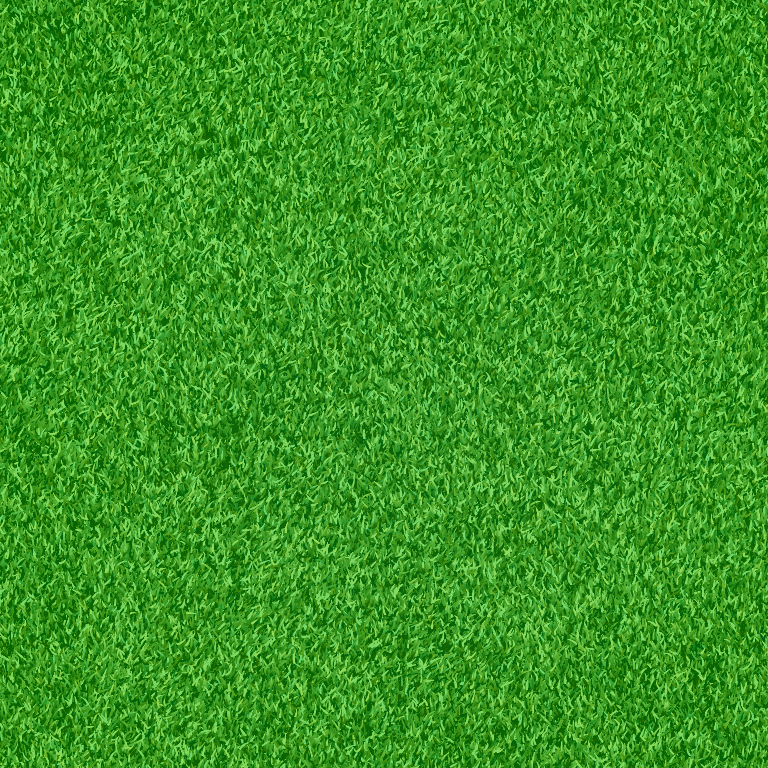
Reproduce this texture procedurally as a WebGL 1 fragment shader.

```glsl
precision highp float;
// Dense lawn seen from above: short, thin, slightly bent blades of grass.
// Layers of jittered cells each hold one blade, painted back to front as a
// tone and a tint; a five-colour ramp then turns the tone into green.

uniform vec2 u_resolution;

const float GRID = 112.0;         // cells across the canvas height
const int LAYERS = 8;             // blade layers, back to front
const float HALF_WIDTH = 0.15;    // blade size, in cells
const float MIN_HALF_LENGTH = 0.55;
const float MAX_HALF_LENGTH = 0.92;
const float BEND = 0.22;
const float SPREAD = 1.35;        // largest lean from vertical, radians
const float DEPTH_SHADE = 0.06;   // tone gained per layer
const float TIP_LIGHT = 0.13;     // tone gained from middle to tip
const float PATCH_LIGHT = 0.07;   // slow changes of light over the lawn
const float CONTRAST = 1.18;

const vec3 DEEP  = vec3(0.04, 0.39, 0.01);
const vec3 DARK  = vec3(0.15, 0.51, 0.06);
const vec3 MID   = vec3(0.23, 0.60, 0.12);
const vec3 LIGHT = vec3(0.34, 0.70, 0.22);
const vec3 PALE  = vec3(0.50, 0.85, 0.38);
const vec3 WARM_SHIFT = vec3(0.09, 0.01, -0.05);

vec4 hash4(vec2 p) {
  vec4 q = fract(p.xyxy * vec4(0.1031, 0.1030, 0.0973, 0.1099));
  q += dot(q, q.wzxy + 33.33);
  return fract((q.xxyz + q.yzzw) * q.zywx);
}

// Slow layered sines, about -1 to 1
float patches(vec2 p) {
  return 0.5 * sin(5.1 * p.x + 2.3 * sin(3.7 * p.y))
       + 0.3 * sin(11.0 * p.y - 4.0 * p.x + 1.3)
       + 0.2 * sin(23.0 * p.x + 17.0 * p.y + 2.0 * sin(13.0 * p.y));
}

// Coverage in x, position from root (-1) to tip (1) in y
vec2 blade(vec2 d, float angle, float halfLength, float bend, float soft) {
  float c = cos(angle), s = sin(angle);
  vec2 q = vec2(c * d.x - s * d.y, s * d.x + c * d.y);
  float along = q.y / halfLength;
  float side = abs(q.x + bend * (along * along - 0.4));
  float width = HALF_WIDTH * (1.0 - 0.6 * smoothstep(-0.4, 1.0, along));
  float cover = 1.0 - smoothstep(width - soft, width + soft, side);
  cover *= 1.0 - smoothstep(0.8, 1.0, abs(along));
  return vec2(cover, along);
}

// Paint one layer over the tone (x) and tint (y) below it
vec2 paintLayer(vec2 ground, vec2 p, float layer, float lean, float soft) {
  vec2 g = p * GRID + layer * vec2(37.37, 61.71);
  vec2 cell = floor(g);
  for (int j = -1; j <= 1; j++) {
    for (int i = -1; i <= 1; i++) {
      vec2 id = cell + vec2(float(i), float(j));
      vec4 place = hash4(id + layer * 17.0 + 3.0);
      vec4 look = hash4(id.yx + layer * 29.0 + 91.0);
      float angle = (place.z + place.w - 1.0) * SPREAD + lean;
      float halfLength = mix(MIN_HALF_LENGTH, MAX_HALF_LENGTH, look.x);
      vec2 b = blade(g - id - place.xy, angle, halfLength,
                     (look.y - 0.5) * 2.0 * BEND, soft);
      float tone = look.z * 1.2 - 0.1 + TIP_LIGHT * b.y
                 + DEPTH_SHADE * (layer - float(LAYERS) + 2.5);
      float tint = look.w * 2.0 - 1.0;
      ground = mix(ground, vec2(tone, tint * tint * tint), b.x);
    }
  }
  return ground;
}

vec3 grassRamp(float t) {
  vec3 color = mix(DEEP, DARK, smoothstep(0.0, 0.2, t));
  color = mix(color, MID, clamp((t - 0.2) / 0.25, 0.0, 1.0));
  color = mix(color, LIGHT, clamp((t - 0.45) / 0.32, 0.0, 1.0));
  return mix(color, PALE, clamp((t - 0.77) / 0.23, 0.0, 1.0));
}

void main() {
  vec2 p = gl_FragCoord.xy / u_resolution.y;
  float soft = max(0.07, 0.55 * GRID / u_resolution.y);
  float light = patches(p);
  float lean = 0.15 + 0.25 * patches(p.yx * 1.7 + 4.0);

  vec2 grass = vec2(0.1, 0.0);
  for (int k = 0; k < LAYERS; k++) {
    grass = paintLayer(grass, p, float(k), lean, soft);
  }

  // The middle of the lawn is a little paler than its far edge
  float glow = exp(-5.0 * dot(p - vec2(0.55, 0.45), p - vec2(0.55, 0.45)));
  float tone = 0.5 + (grass.x - 0.5) * CONTRAST;
  tone += PATCH_LIGHT * (0.6 * light + 1.2 * (glow - 0.45));
  vec3 color = grassRamp(clamp(tone, 0.0, 1.0));
  color += WARM_SHIFT * grass.y + vec3(0.01, 0.0, 0.03) * (glow - 0.4);
  gl_FragColor = vec4(clamp(color, 0.0, 1.0), 1.0);
}
```
